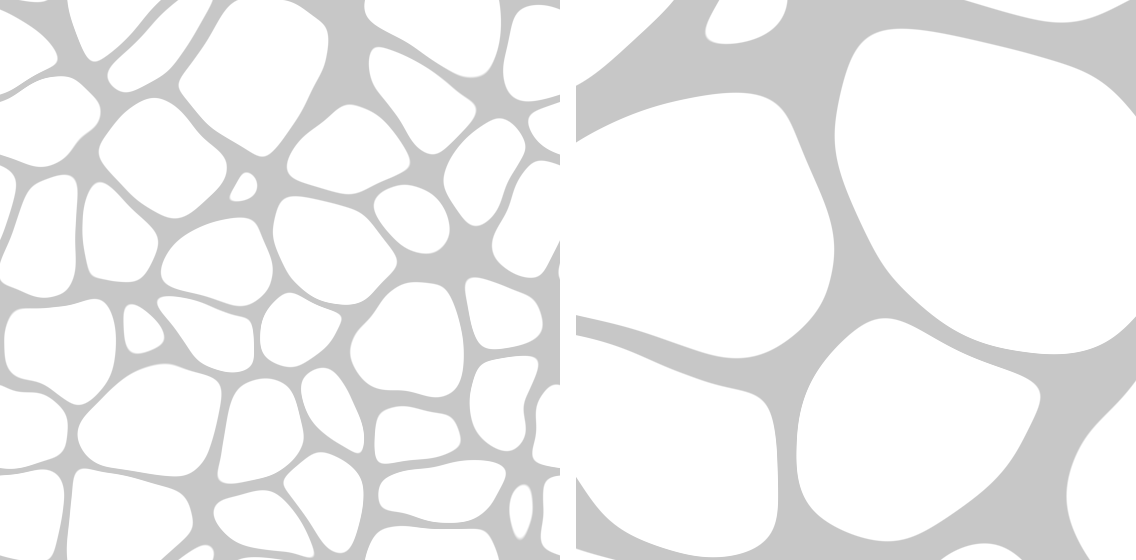
Left, the full canvas; right, a detail of the centre.
This pattern is drawn by a Shadertoy shader. Its source:

```glsl
// Crazy paving: rounded white stones of uneven size set in flat grey mortar.
// A weighted Voronoi diagram on a wrapped grid gives the stones; a soft minimum
// of the edge distances rounds their corners and wrapped noise bends the outlines.

#define GRID 6.0              // seeds per side of the tile
#define JITTER 0.84           // scatter of the seeds inside their grid cells
#define SIZE_VARIETY 0.58     // extra weight of the largest stones
#define MORTAR 0.050          // mean half width of the joints, in grid cells
#define MORTAR_VARIETY 1.1    // relative change of the joint width
#define ROUNDING 0.090        // softness of the stone corners, in grid cells
#define WOBBLE 0.20           // bending of the outlines, in grid cells
#define WOBBLE_REPEATS 10.0   // noise cells per side of the tile
#define STONE_COLOR vec3(1.0)
#define MORTAR_COLOR vec3(0.78)

// Integer hash: three random values in 0..1 for a lattice point.
vec3 hash3(vec2 cell, uint salt) {
    uvec3 v = uvec3(uvec2(cell), salt) * 1664525u + 1013904223u;
    v.x += v.y * v.z; v.y += v.z * v.x; v.z += v.x * v.y;
    v ^= v >> 16u;
    v.x += v.y * v.z; v.y += v.z * v.x; v.z += v.x * v.y;
    return vec3(v >> 8u) / 16777216.0;
}

// Smooth value noise, three channels, wrapping after the given repeats.
vec3 wrappedNoise(vec2 uv, float repeats, uint salt) {
    vec2 p = uv * repeats;
    vec2 cell = floor(p), f = p - cell;
    f = f * f * f * (f * (f * 6.0 - 15.0) + 10.0);
    vec3 a = hash3(mod(cell, repeats), salt);
    vec3 b = hash3(mod(cell + vec2(1, 0), repeats), salt);
    vec3 c = hash3(mod(cell + vec2(0, 1), repeats), salt);
    vec3 d = hash3(mod(cell + vec2(1, 1), repeats), salt);
    return mix(mix(a, b, f.x), mix(c, d, f.x), f.y);
}

// Seed of a grid cell: position in xy, size weight in z.
vec3 stoneSeed(vec2 cell) {
    vec3 r = hash3(mod(cell, GRID), 7u);
    return vec3(cell + 0.5 + JITTER * (r.xy - 0.5), SIZE_VARIETY * r.z * r.z);
}

// Weighted squared distance to a seed.
float power(vec2 p, vec3 seed) {
    vec2 offset = p - seed.xy;
    return dot(offset, offset) - seed.z;
}

// Rounded distance from p to the border of the stone that owns it.
float borderDistance(vec2 p) {
    vec2 base = floor(p), ownerCell = base;
    vec3 owner = stoneSeed(base);
    float ownerPower = power(p, owner);
    for (int y = -2; y <= 2; y++)
    for (int x = -2; x <= 2; x++) {
        vec2 cell = base + vec2(x, y);
        vec3 seed = stoneSeed(cell);
        float seedPower = power(p, seed);
        if (seedPower < ownerPower) {
            ownerPower = seedPower;
            owner = seed;
            ownerCell = cell;
        }
    }

    // Exponential soft minimum over the edges shared with the neighbours.
    float sum = 0.0;
    for (int y = -3; y <= 3; y++)
    for (int x = -3; x <= 3; x++) {
        if (x == 0 && y == 0) continue;
        vec3 seed = stoneSeed(ownerCell + vec2(x, y));
        float gap = max(distance(seed.xy, owner.xy), 0.001);
        float edge = (power(p, seed) - ownerPower) / (2.0 * gap);
        sum += exp(-edge / ROUNDING);
    }
    return -ROUNDING * log(max(sum, 1e-20));
}

void mainImage(out vec4 fragColor, in vec2 fragCoord) {
    vec2 uv = fragCoord / iResolution.xy;

    // Bend the plane so that the stones get bulges and hollows.
    vec2 bend = wrappedNoise(uv, WOBBLE_REPEATS, 21u).xy - 0.5;
    vec2 p = uv * GRID + WOBBLE * bend;

    // Joints swell and narrow slowly across the tile.
    float swell = wrappedNoise(uv, GRID, 43u).z - 0.5;
    float halfWidth = MORTAR * (1.0 + MORTAR_VARIETY * swell);

    // One pixel of smoothing at the outlines.
    float pixel = GRID / min(iResolution.x, iResolution.y);
    float stone = smoothstep(-0.7, 0.7, (borderDistance(p) - halfWidth) / pixel);
    fragColor = vec4(mix(MORTAR_COLOR, STONE_COLOR, stone), 1.0);
}
```
